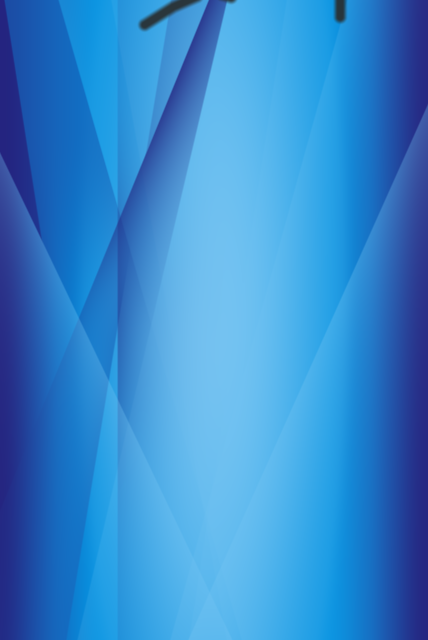
Give the GLSL for this background, as a Shadertoy shader.

```glsl
// Tall blue backdrop of crossing translucent sheets of light and shade.
// A horizontal ramp and a soft central glow form the base; every sheet is
// bounded by one slanted edge and fades away from it. Dark strokes cap the top.

const vec3 INDIGO = vec3(0.14, 0.14, 0.50);
const vec3 DEEP   = vec3(0.09, 0.38, 0.72);
const vec3 AZURE  = vec3(0.01, 0.57, 0.88);
const vec3 PALE   = vec3(0.46, 0.77, 0.95);
const vec3 INK    = vec3(0.16, 0.19, 0.20);

const vec2 GLOW_CENTRE = vec2(0.50, 0.48);  // x, depth below the top
const vec2 GLOW_RADIUS = vec2(0.34, 0.95);
const float STROKE_RADIUS = 0.012;
const float STROKE_BLUR = 0.007;

// Edges: x at the top, then shift in x over the full height
const vec2 EDGE_RIGHT    = vec2(1.109, -0.669);
const vec2 EDGE_LEFT     = vec2(-0.170, 0.713);
const vec2 EDGE_SHADOW   = vec2(0.488, -0.611);
const vec2 EDGE_FOLD     = vec2(0.531, -0.350);
const vec2 EDGE_CROSS    = vec2(0.137, 0.428);
const vec2 EDGE_CORNER   = vec2(0.010, 0.233);
const vec2 EDGE_UPRIGHT  = vec2(0.275, 0.0);
const vec2 EDGE_BEAM     = vec2(0.811, -0.413);
const vec2 EDGE_INNER    = vec2(0.670, -0.228);
const vec2 EDGE_THIN     = vec2(0.260, 0.270);
const vec2 EDGE_STEEP    = vec2(0.400, -0.245);

// Horizontal offset from an edge, positive to its right
float offsetFrom(vec2 p, vec2 edge) {
    return p.x - edge.x - edge.y * p.y;
}

// Smooth half plane
float cover(float d) {
    float aa = 1.2 / iResolution.x;
    return smoothstep(-aa, aa, d);
}

// Half plane that fades away from its edge; side is 1 (right) or -1 (left)
float sheet(vec2 p, vec2 edge, float side, float width) {
    float d = side * offsetFrom(p, edge);
    return cover(d) * exp(-max(d, 0.0) / width);
}

float segmentDistance(vec2 p, vec2 a, vec2 b) {
    vec2 ab = b - a;
    return length(p - a - ab * clamp(dot(p - a, ab) / dot(ab, ab), 0.0, 1.0));
}

vec3 baseColour(vec2 p) {
    float t = abs(p.x - 0.5) * 2.0;
    vec3 col = mix(AZURE, DEEP, smoothstep(0.52, 0.83, t));
    col = mix(col, INDIGO, smoothstep(0.72, 1.0, t));
    float glow = 1.0 - min(length((p - GLOW_CENTRE) / GLOW_RADIUS), 1.0);
    return mix(col, PALE, smoothstep(-0.15, 0.95, glow) * smoothstep(0.0, 0.12, glow));
}

void mainImage(out vec4 fragColor, in vec2 fragCoord) {
    vec2 uv = fragCoord / iResolution.xy;
    vec2 p = vec2(uv.x, 1.0 - uv.y);
    vec3 col = baseColour(p);

    // Upper left panels, above the long left edge
    float aboveLeft = cover(offsetFrom(p, EDGE_LEFT));
    float leftOfCross = cover(-offsetFrom(p, EDGE_CROSS));
    float rightOfCorner = cover(offsetFrom(p, EDGE_CORNER));
    float upper = 1.0 - smoothstep(0.2, 0.55, p.y);
    col = mix(col, DEEP, 0.65 * aboveLeft * leftOfCross * rightOfCorner * upper);
    col = mix(col, INDIGO, 0.6 * aboveLeft * (1.0 - rightOfCorner));
    col = mix(col, AZURE, 0.45 * sheet(p, EDGE_CROSS, 1.0, 0.10) * upper);

    // Pale rays through the centre
    col = mix(col, PALE, 0.20 * sheet(p, EDGE_BEAM, 1.0, 0.10));
    col = mix(col, PALE, 0.12 * sheet(p, EDGE_INNER, 1.0, 0.15));
    col = mix(col, PALE, 0.12 * sheet(p, EDGE_THIN, 1.0, 0.12));
    col = mix(col, PALE, 0.16 * sheet(p, EDGE_FOLD, 1.0, 0.14));
    col = mix(col, PALE, 0.14 * sheet(p, EDGE_CROSS, 1.0, 0.12));

    // Shaded fold, narrow at the top and widening downwards
    float leftOfFold = cover(-offsetFrom(p, EDGE_FOLD));
    float foldFade = mix(0.85, 0.12, smoothstep(0.10, 0.65, p.y));
    col = mix(col, INDIGO, foldFade * sheet(p, EDGE_SHADOW, 1.0, 0.10) * leftOfFold);
    float leftOfShadow = cover(-offsetFrom(p, EDGE_SHADOW));
    col = mix(col, INDIGO, 0.22 * sheet(p, EDGE_STEEP, 1.0, 0.12) * leftOfShadow);

    // Lower left blade and the upright crease
    float lower = smoothstep(0.35, 0.55, p.y);
    float blade = sheet(p, EDGE_STEEP, -1.0, 0.09) * (1.0 - leftOfShadow);
    col = mix(col, DEEP, 0.60 * blade * lower);
    float crease = 0.12 + 0.34 * exp(-pow((p.y - 0.50) / 0.22, 2.0));
    col = mix(col, INDIGO, crease * sheet(p, EDGE_UPRIGHT, 1.0, 0.07));

    // Long bright edges sweeping down from both sides
    col = mix(col, PALE, 0.34 * sheet(p, EDGE_RIGHT, 1.0, 0.13));
    col = mix(col, PALE, 0.34 * sheet(p, EDGE_LEFT, -1.0, 0.11));

    // Soft dark strokes along the top, in units of the canvas width
    vec2 q = vec2(p.x, p.y * iResolution.y / iResolution.x);
    float d = segmentDistance(q, vec2(0.338, 0.058), vec2(0.405, 0.016));
    d = min(d, segmentDistance(q, vec2(0.405, 0.016), vec2(0.46, -0.008)));
    d = min(d, segmentDistance(q, vec2(0.52, -0.012), vec2(0.54, -0.006)));
    d = min(d, segmentDistance(q, vec2(0.795, -0.02), vec2(0.795, 0.040)));
    float stroke = smoothstep(STROKE_BLUR, -STROKE_BLUR, d - STROKE_RADIUS);
    col = mix(col, INK, 0.95 * stroke);

    fragColor = vec4(col, 1.0);
}
```
